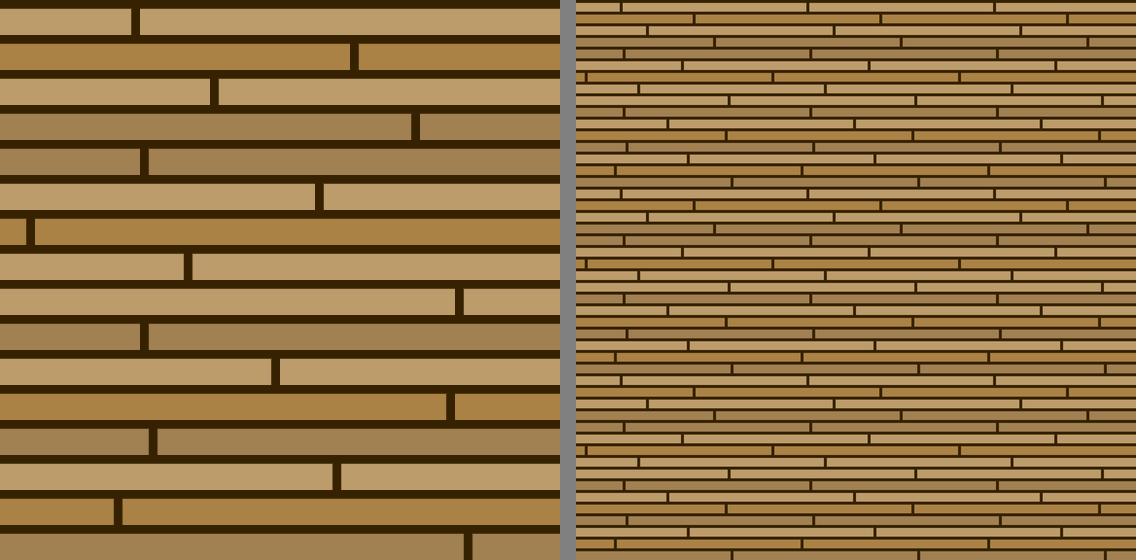
Left, the tile; right, the same tile 3 across and 3 down.
This pattern is drawn by a three.js fragment shader. Its source:

```glsl
// Flat wooden planks in sixteen rows, one staggered butt joint per row, dark seams.
varying vec2 vUv;

const float ROWS = 16.0;
const float COLUMNS = 64.0;            // joint positions snap to this grid
const float SEAM_WIDTH = 1.0 / 64.0;   // gap between rows
const float JOINT_WIDTH = 1.0 / 64.0;  // gap between plank ends

const vec3 SEAM_COLOR = vec3(0.21, 0.13, 0.00);
const vec3 PALE_WOOD  = vec3(0.74, 0.61, 0.42);
const vec3 AMBER_WOOD = vec3(0.67, 0.51, 0.27);
const vec3 BROWN_WOOD = vec3(0.63, 0.50, 0.32);

// Joint column of each row, top row first
const mat4 JOINTS = mat4(
  15.0, 40.0, 24.0, 47.0,
  16.0, 36.0,  3.0, 21.0,
  52.0, 16.0, 31.0, 51.0,
  17.0, 38.0, 13.0, 53.0);

// Wood of each row: 0 pale, 1 amber, 2 brown
const mat4 WOODS = mat4(
  0.0, 1.0, 0.0, 2.0,
  2.0, 0.0, 1.0, 0.0,
  0.0, 2.0, 0.0, 1.0,
  2.0, 0.0, 1.0, 2.0);

// Unit vector that selects one of four components
vec4 selector(float index) {
  return vec4(equal(vec4(0.0, 1.0, 2.0, 3.0), vec4(index)));
}

float rowValue(mat4 values, float row) {
  float group = floor((row + 0.5) / 4.0);
  return dot(values * selector(group), selector(row - 4.0 * group));
}

// Distance to the nearest whole number, so every gap wraps
float wrapDistance(float x) {
  return abs(fract(x + 0.5) - 0.5);
}

// Antialiased coverage of a gap, given the distance to its centre line
float gapCoverage(float distanceToCentre, float width, float pixel) {
  return clamp((0.5 * width - distanceToCentre) / pixel + 0.5, 0.0, 1.0);
}

void main() {
  vec2 pixel = max(fwidth(vUv), vec2(1e-5));

  // Rows count downward and meet at the seam centres
  float y = (1.0 - vUv.y - 0.5 * SEAM_WIDTH) * ROWS;
  float row = mod(floor(y), ROWS);

  // Plank colour
  float wood = rowValue(WOODS, row);
  vec3 color = mix(PALE_WOOD, AMBER_WOOD, step(0.5, wood));
  color = mix(color, BROWN_WOOD, step(1.5, wood));

  // Seams between rows and joints between plank ends
  float jointX = (rowValue(JOINTS, row) + 0.5) / COLUMNS;
  float seam = gapCoverage(wrapDistance(y) / ROWS, SEAM_WIDTH, pixel.y);
  float joint = gapCoverage(wrapDistance(vUv.x - jointX), JOINT_WIDTH, pixel.x);

  gl_FragColor = vec4(mix(color, SEAM_COLOR, max(seam, joint)), 1.0);
}
```
